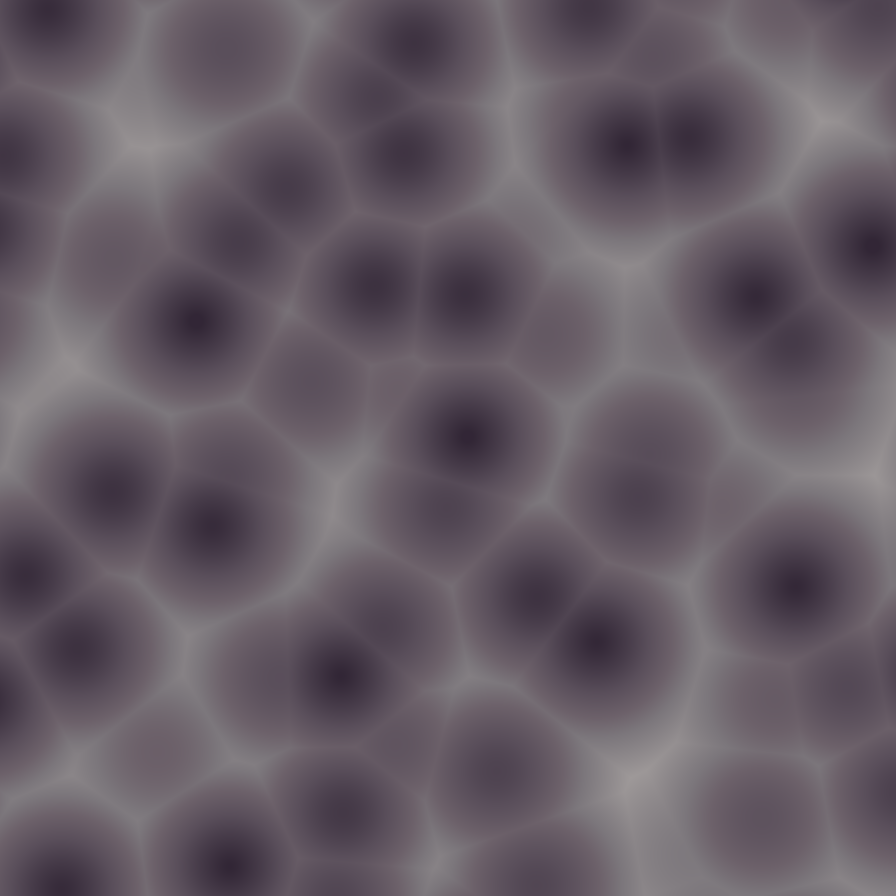
Write a Shadertoy shader that draws this texture.

```glsl
// Soft cellular pattern: dark plum spots fading into pale grey creases.

const float CELLS_ACROSS = 6.9;
const float SLICE_DEPTH = 4.37;

// Integer hash giving three values in 0..1 for a lattice cell.
vec3 hash3(ivec3 cell) {
    uvec3 v = uvec3(cell + 1024) * 1664525u + 1013904223u;
    v.x += v.y * v.z;
    v.y += v.z * v.x;
    v.z += v.x * v.y;
    v ^= v >> 16u;
    v.x += v.y * v.z;
    v.y += v.z * v.x;
    v.z += v.x * v.y;
    return vec3(v >> 8u) / 16777216.0;
}

// Distance from p to the nearest of the points scattered one per cell.
float nearestPoint(vec3 p) {
    ivec3 base = ivec3(floor(p));
    float best = 9.0;
    for (int z = -1; z <= 1; z++)
    for (int y = -1; y <= 1; y++)
    for (int x = -1; x <= 1; x++) {
        ivec3 cell = base + ivec3(x, y, z);
        vec3 offset = vec3(cell) + hash3(cell) - p;
        best = min(best, dot(offset, offset));
    }
    return sqrt(best);
}

// Position of d between two palette stops.
float ramp(float low, float high, float d) {
    return clamp((d - low) / (high - low), 0.0, 1.0);
}

// Colour by distance from the centre of a spot.
vec3 spotColour(float d) {
    vec3 core  = vec3(0.195, 0.150, 0.210);
    vec3 plum  = vec3(0.280, 0.236, 0.290);
    vec3 mauve = vec3(0.350, 0.306, 0.354);
    vec3 taupe = vec3(0.425, 0.380, 0.415);
    vec3 grey  = vec3(0.484, 0.464, 0.484);
    vec3 pale  = vec3(0.620, 0.600, 0.600);
    vec3 colour = mix(core, plum, ramp(0.05, 0.25, d));
    colour = mix(colour, mauve, ramp(0.25, 0.40, d));
    colour = mix(colour, taupe, ramp(0.40, 0.59, d));
    colour = mix(colour, grey, ramp(0.59, 0.74, d));
    return mix(colour, pale, ramp(0.74, 1.08, d));
}

void mainImage(out vec4 fragColor, in vec2 fragCoord) {
    vec2 uv = fragCoord / iResolution.y;
    // A flat slice through a solid cellular field varies the spot depth.
    float d = nearestPoint(vec3(uv * CELLS_ACROSS, SLICE_DEPTH));
    fragColor = vec4(spotColour(d), 1.0);
}
```
